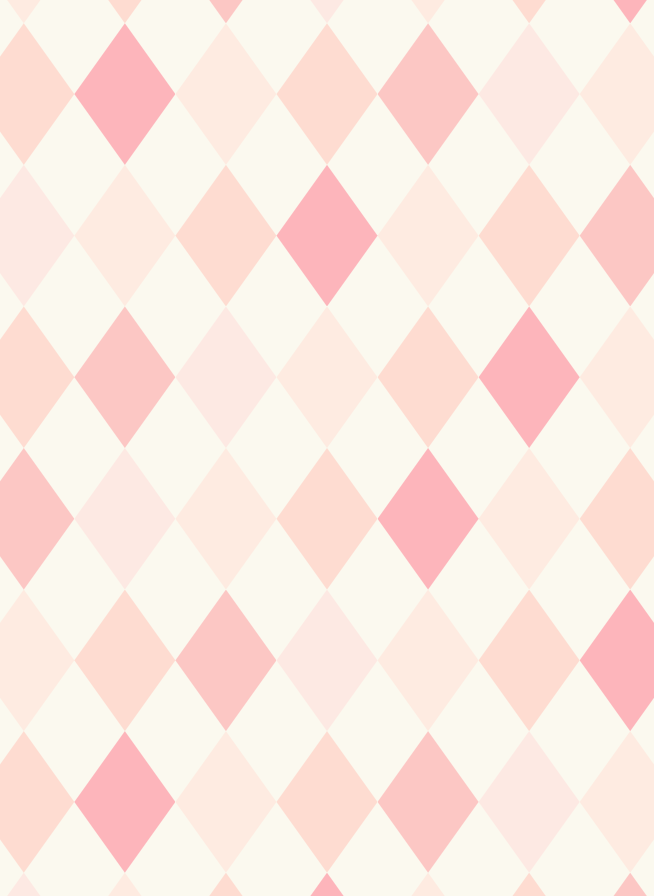
Give the GLSL for this pattern, as a Shadertoy shader.

```glsl
// Harlequin grid of tip-to-tip pastel diamonds on cream, tinted in diagonal cycles.

const vec2 PITCH = vec2(0.1128, 0.1580);  // diamond width and height, in canvas heights
const float EDGE_PIXELS = 0.7;            // half width of the smoothed edge

const vec3 CREAM      = vec3(0.984, 0.976, 0.937);
const vec3 PALE_PEACH = vec3(0.996, 0.922, 0.882);
const vec3 PEACH      = vec3(0.996, 0.863, 0.820);
const vec3 SALMON     = vec3(0.990, 0.780, 0.770);
const vec3 BLUSH      = vec3(0.994, 0.914, 0.890);
const vec3 ROSE       = vec3(0.992, 0.710, 0.733);

// Tint order along a row, and where each row starts in that order
const int TINT_COUNT = 7;
const int ROW_COUNT = 5;
const vec3 TINTS[TINT_COUNT] = vec3[](PALE_PEACH, PEACH, SALMON, BLUSH, PALE_PEACH, PEACH, ROSE);
const int ROW_START[ROW_COUNT] = int[](5, 3, 1, 2, 0);
const ivec2 CENTER_CELL = ivec2(3, 3);    // column and row at the canvas centre

// Remainder that stays positive for negative indices
int wrap(int index, int count) {
    return (index % count + count) % count;
}

vec3 diamondTint(ivec2 cell) {
    int start = ROW_START[wrap(cell.y, ROW_COUNT)];
    return TINTS[wrap(start + cell.x, TINT_COUNT)];
}

// Signed distance to the diamond edges; local spans -0.5 to 0.5 in each cell
float diamondDistance(vec2 local) {
    return (abs(local.x) + abs(local.y) - 0.5) / length(1.0 / PITCH);
}

void mainImage(out vec4 fragColor, in vec2 fragCoord) {
    vec2 position = (fragCoord - 0.5 * iResolution.xy) / iResolution.y;
    position.y = -position.y;             // rows count downwards

    // A column is centred across the canvas; two rows meet at its middle
    vec2 grid = position / PITCH + vec2(0.5, 0.0);
    vec2 cell = floor(grid);
    vec2 local = grid - cell - 0.5;

    float edge = EDGE_PIXELS / iResolution.y;
    float coverage = 1.0 - smoothstep(-edge, edge, diamondDistance(local));
    vec3 color = mix(CREAM, diamondTint(ivec2(cell) + CENTER_CELL), coverage);
    fragColor = vec4(color, 1.0);
}
```
